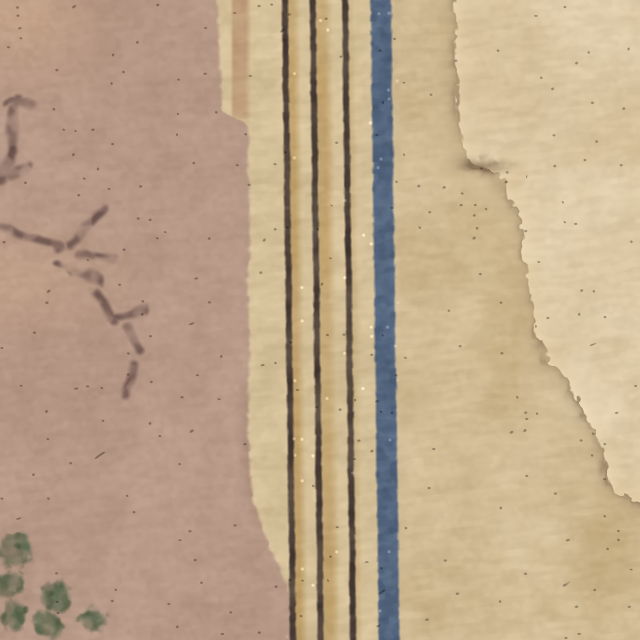
This texture is drawn by a Shadertoy shader. Its source:

```glsl
// Aged parchment margin: dusty pink wash on the left, ruled dark, gold and blue
// stripes in the middle, and a torn, layered sheet on the right.
// Built from smooth cellular noise, layered sines and segment distances.

const vec3 PARCHMENT = vec3(.815, .730, .580);
const vec3 TOP_SHEET = vec3(.855, .775, .635);
const vec3 CREAM     = vec3(.830, .750, .595);
const vec3 PINK      = vec3(.715, .595, .525);
const vec3 WARM      = vec3(.790, .655, .540);
const vec3 GOLD      = vec3(.710, .570, .340);
const vec3 INK       = vec3(.240, .195, .180);
const vec3 BLUE      = vec3(.310, .385, .490);
const vec3 VINE      = vec3(.430, .335, .310);
const vec3 LEAF      = vec3(.340, .390, .290);
const float LEAN      = .013;   // sideways drift of the ruling, top to bottom
const float LINE_HALF = .0047;
const float BLUE_HALF = .0160;
const float SOFTNESS  = .0022;

const vec2 TEAR[13] = vec2[13](
    vec2(.710, 1.01), vec2(.714, .896), vec2(.718, .78), vec2(.729, .752), vec2(.775, .733),
    vec2(.814, .661), vec2(.818, .596), vec2(.833, .505), vec2(.853, .44), vec2(.892, .40),
    vec2(.931, .323), vec2(.961, .232), vec2(1.01, .21));
const vec4 STROKES[12] = vec4[12](
    vec4(.025, .845, .018, .76), vec4(.018, .76, .0, .715), vec4(.01, .725, .045, .738),
    vec4(.012, .84, .05, .835), vec4(.0, .645, .09, .615), vec4(.09, .588, .16, .562),
    vec4(.105, .62, .165, .675), vec4(.12, .605, .18, .595), vec4(.15, .545, .18, .50),
    vec4(.175, .505, .225, .515), vec4(.20, .49, .215, .455), vec4(.205, .43, .195, .385));
const vec3 LEAVES[6] = vec3[6](   // centre, radius
    vec3(.022, .142, .027), vec3(.012, .085, .021), vec3(.020, .035, .021),
    vec3(.090, .068, .021), vec3(.073, .026, .020), vec3(.145, .034, .017));

vec3 hash3(vec2 p) {
    vec3 q = fract(vec3(p.xyx) * vec3(.1031, .1030, .0973));
    q += dot(q, q.yxz + 33.33);
    return fract((q.xxy + q.yzz) * q.zyx);
}

// Cellular noise: x = smooth blend of cell values (-1..1), y = nearest distance
vec2 cells(vec2 p) {
    vec2 id = floor(p), f = p - id;
    float sum = 0., weight = 1e-4, nearest = 2.;
    for (int j = -1; j <= 1; j++)
    for (int i = -1; i <= 1; i++) {
        vec2 g = vec2(i, j);
        vec3 h = hash3(id + g + 100.);
        vec2 d = g + h.xy - f;
        float w = exp(-5. * dot(d, d));
        sum += w * h.z; weight += w;
        nearest = min(nearest, length(d));
    }
    return vec2(sum / weight * 2. - 1., nearest);
}

float segment(vec2 p, vec2 a, vec2 b) {
    vec2 d = b - a;
    return length(p - a - d * clamp(dot(p - a, d) / dot(d, d), 0., 1.));
}

// Sparse specks: one possible dot per cell
float specks(vec2 p, float chance, float radius) {
    vec3 h = hash3(floor(p) + 300.);
    float d = length(fract(p) - .3 - .4 * h.xy);
    return step(h.z, chance) * smoothstep(radius, radius * .3, d);
}

float below(float edge, float x, float soft) { return 1. - smoothstep(edge - soft, edge + soft, x); }
float glow(vec2 p, vec2 c, vec2 size) { vec2 d = (p - c) / size; return exp(-dot(d, d)); }

void mainImage(out vec4 fragColor, in vec2 fragCoord) {
    vec2 uv = fragCoord / iResolution.xy;
    float soft = max(SOFTNESS, 1. / iResolution.y);
    float wave = sin(uv.y * 31.) * .5 + sin(uv.y * 73. + 1.) * .3 + sin(uv.y * 171.) * .2;
    float broad = cells(uv * vec2(7., 9.)).x;
    float mottle = cells(uv * 27.).x;
    float fine = cells(uv * 115.).x;
    float fibre = cells(vec2(uv.x * 34. + uv.y * 8., uv.y * 130. - uv.x * 14.)).x;

    // Torn parchment: signed side, lit lip and broken shadow
    vec2 q = uv + .004 * vec2(mottle + fine, fine);
    float tearX = 1.1, tearD = 1.;
    for (int i = 0; i < 12; i++) {
        vec2 a = TEAR[i], b = TEAR[i + 1];
        tearD = min(tearD, segment(q, a, b));
        if (q.y <= a.y && q.y > b.y) tearX = mix(a.x, b.x, (a.y - q.y) / (a.y - b.y));
    }
    float side = smoothstep(-soft, soft, q.x - tearX);
    vec3 col = mix(PARCHMENT, TOP_SHEET, side);
    col += vec3(.022, .026, .032) * broad + vec3(.016, .019, .024) * mottle;
    col -= vec3(.04, .05, .07) * (glow(uv, vec2(.79, .50), vec2(.05, .16)) + glow(uv, vec2(.96, .14), vec2(.06, .10)));
    col += .05 * side * exp(-tearD * 75.);
    float shade = (1. - side) * exp(-tearD * 130.) * (.50 + .35 * mottle);
    shade += .75 * glow(q, vec2(.752, .742), vec2(.030, .010));
    col = mix(col, vec3(.48, .39, .29), clamp(shade, 0., .85));

    // Cream margin and gold bands between the rules
    float x = uv.x - LEAN * (1. - uv.y) + .0007 * wave;
    col = mix(col, CREAM + .025 * mottle, below(.578, x, soft));
    float gold = .75 * smoothstep(.445, .451, x) * below(.463, x, .008);
    gold += .65 * smoothstep(.488, .497, x) * below(.513, x, .009);
    gold += .30 * smoothstep(.539, .544, x) * below(.551, x, .006);
    col = mix(col, GOLD, gold * (.85 + .25 * broad));

    // Pink wash, with a flare at the foot and a bare slot at the top
    float top = smoothstep(.80, .83, uv.y);
    float edge = .389 + .069 * smoothstep(.27, .02, uv.y) + .0025 * wave;
    float washEdge = mix(edge, .347 - .05 * (uv.y - .83), top);
    float wash = below(washEdge, uv.x + .002 * fine, soft * 1.8);
    vec3 pink = PINK + .014 * broad + .014 * mottle;
    pink = mix(pink, WARM, .7 * glow(uv, vec2(.04, .97), vec2(.09, .08)) + .5 * glow(uv, vec2(.01, .56), vec2(.13, .06)));
    pink -= .05 * smoothstep(.025, .0, edge - uv.x) * smoothstep(.44, .36, uv.y) * smoothstep(.15, .25, uv.y);
    col = mix(col, pink, wash);
    float strip = top * smoothstep(.359, .366, uv.x) * below(.388, uv.x, .006);
    col = mix(col, vec3(.72, .57, .45), strip * (.75 + .2 * mottle));

    // Worn vine strokes and leaves
    vec2 v = uv + .006 * vec2(mottle, cells(uv * 39. + 7.).x);
    float vineD = 1., leafD = 1.;
    for (int i = 0; i < 12; i++) vineD = min(vineD, segment(v, STROKES[i].xy, STROKES[i].zw));
    for (int i = 0; i < 6; i++) leafD = min(leafD, length(v - LEAVES[i].xy) - LEAVES[i].z);
    float worn = clamp(.62 + .5 * cells(uv * 62.).x, 0., 1.);
    col = mix(col, VINE, below(.0065, vineD, .005) * worn);
    col = mix(col, LEAF + .04 * fine, below(0., leafD + .004 * fine, .006) * (.35 + .6 * worn));

    // Ruled lines and the blue stripe
    for (int i = 0; i < 3; i++) {
        float lineX = .445 + .0435 * float(i) + .007 * step(1.5, float(i));
        float d = abs(x - lineX) + .0007 * fine;
        col = mix(col, INK, below(LINE_HALF, d, soft * 1.2) * (.88 + .12 * mottle));
    }
    float blue = below(BLUE_HALF, abs(x - .595) + .001 * fine, soft * 1.3);
    col = mix(col, BLUE + .025 * mottle + .02 * fine, blue * .96);

    // Surface grain, pits and pale flecks
    col += .014 * fine + mix(.020, .012, wash) * fibre;
    col *= 1. - .30 * specks(uv * vec2(48., 60.) + .4 * mottle, .09, .17);
    col += .16 * specks(uv * 75. + 9., .04, .28) * smoothstep(.44, .46, uv.x) * below(.62, uv.x, .01);
    fragColor = vec4(clamp(col, 0., 1.), 1.);
}
```
